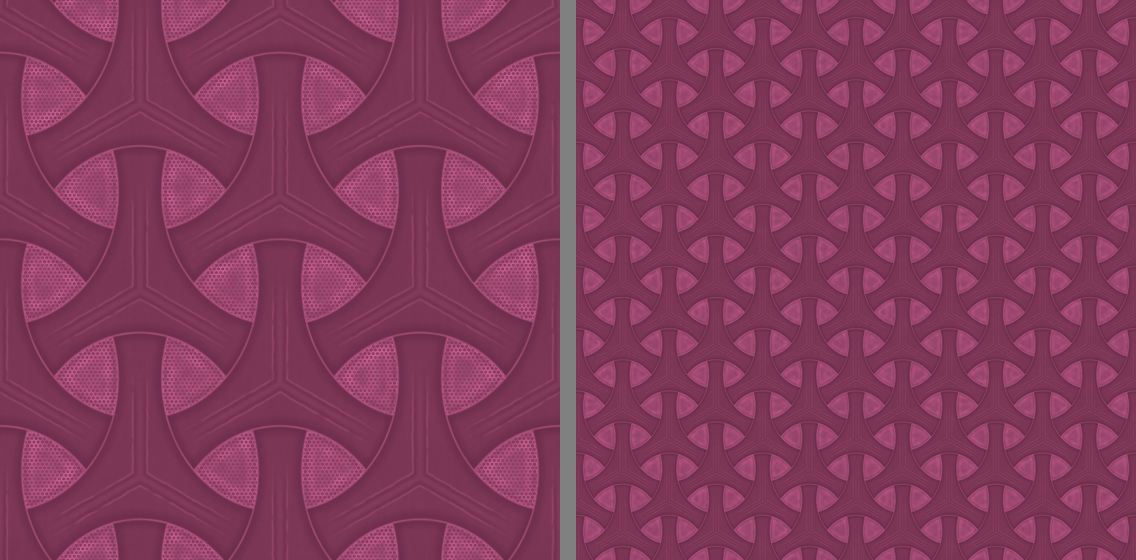
Left, the tile; right, the same tile 3 across and 3 down.
This pattern is drawn by a Shadertoy shader. Its source:

```glsl
// Interlaced three-armed stars over honeycomb mesh, 2 by 3 repeats per canvas.
// Each star is the area outside three circles; the nearest star lies on top.
// Rims, contact shadows, engraved seams and wrapping noise add the relief.
#define REPEATS vec2(2.0, 3.0)
#define REACH 0.977      // star centre to the centre of a cutting circle
#define RADIUS 0.711     // radius of the cutting circles
#define ARM_LIMIT 0.84   // farthest reach of an arm
#define RIM 0.010        // half width of the lit edge
#define SEAM_GAP 0.039   // half distance between twin seams
#define MESH vec2(132.0, 76.0)
#define BODY vec3(0.482, 0.211, 0.332)
#define SHADE vec3(0.405, 0.170, 0.275)
#define INSET vec3(0.620, 0.282, 0.443)
#define LIGHT vec3(0.735, 0.352, 0.535)

const float TAU = 6.2831853;
const float COLUMN = 0.8660254;

float hash(vec2 p) {
    vec3 q = fract(p.xyx * vec3(0.1031, 0.1030, 0.0973));
    q += dot(q, q.yzx + 33.33);
    return fract((q.x + q.y) * q.z);
}

// Value noise that wraps after a whole number of cells
float noise(vec2 uv, vec2 cells) {
    vec2 p = uv * cells, i = floor(p), f = fract(p);
    f = f * f * (3.0 - 2.0 * f);
    vec2 a = mod(i, cells), b = mod(i + 1.0, cells);
    return mix(mix(hash(a), hash(vec2(b.x, a.y)), f.x),
               mix(hash(vec2(a.x, b.y)), hash(b), f.x), f.y);
}

// Positive inside the star
float starDistance(vec2 v) {
    float below = length(v - vec2(0.0, -REACH));
    float beside = length(vec2(abs(v.x), v.y) - REACH * vec2(COLUMN, 0.5));
    return min(below, beside) - RADIUS;
}

// Offset from the star centre for a candidate of the staggered lattice
vec2 starOffset(vec2 p, int k) {
    float column = floor(p.x / COLUMN) + float(k / 3);
    float shift = 0.5 * mod(column, 2.0) - 0.016;
    float row = floor(p.y - shift + 0.5) + float(k % 3) - 1.0;
    return p - vec2(column * COLUMN, row + shift);
}

// Distance along and across the nearest arm axis
vec2 armCoords(vec2 v) {
    vec2 q = vec2(abs(v.x) * COLUMN, v.y + 0.04);
    vec2 slanted = vec2(dot(q, vec2(COLUMN, -0.5)), abs(dot(q, vec2(0.5, COLUMN))));
    return q.y > slanted.x ? q.yx : slanted;
}

vec3 meshColour(vec2 uv, float edge, float grain) {
    vec2 m = uv * MESH * TAU;
    float cell = cos(m.x + m.y) + cos(m.x - m.y) + cos(2.0 * m.y);
    float wire = 1.0 - smoothstep(-1.3, 1.2, cell);
    float wear = noise(uv, vec2(48.0));
    float centre = smoothstep(0.055, 0.085, edge);
    vec3 col = INSET * (0.91 + 0.10 * wear + 0.05 * grain);
    col += (wire - 0.4) * (0.17 - 0.07 * centre) * (0.5 + wear) * vec3(1.0, 0.55, 0.78);
    col *= 1.0 + 0.05 * exp(-pow((edge - 0.07) / 0.010, 2.0)) - 0.03 * centre;
    return mix(col, BODY, 0.40 * exp(-pow((edge - 0.022) / 0.010, 2.0)));
}

vec3 bodyColour(vec2 uv, vec2 v, float inside, float grain, float px) {
    float streak = noise(uv, vec2(160.0, 12.0));
    float patchy = noise(uv, vec2(10.0, 12.0));
    vec3 col = BODY * (0.965 + 0.03 * grain + 0.02 * streak + 0.03 * patchy);
    col = mix(col, SHADE, 0.60 * (1.0 - smoothstep(0.010, 0.075, inside)));

    // Twin seams, broken and fading toward the arm ends
    vec2 arm = armCoords(v);
    float wobble = 0.005 * (noise(uv, vec2(90.0)) - 0.5);
    float off = arm.y - SEAM_GAP + wobble;
    float fade = 1.0 - smoothstep(0.34, 0.62, arm.x);
    float broken = smoothstep(0.15, 0.6, noise(uv, vec2(70.0, 66.0)) + 0.25 * fade);
    float width = max(0.005, px);
    float line = exp(-off * off / (width * width)) * broken;
    float groove = exp(-pow((off + 0.014) / 0.009, 2.0));
    float ridge = exp(-pow(arm.y / 0.014, 2.0));
    col = mix(col, SHADE, 0.38 * groove * fade);
    col = mix(col, INSET, 0.20 * ridge * fade);
    return mix(col, INSET, 0.65 * line * fade);
}

void mainImage(out vec4 fragColor, in vec2 fragCoord) {
    vec2 uv = fragCoord / iResolution.xy;
    vec2 p = uv * REPEATS * vec2(2.0 * COLUMN, 1.0);
    float px = REPEATS.y / iResolution.y;
    float grain = noise(uv, vec2(256.0));

    // Topmost star covering this point
    float nearest = ARM_LIMIT, inside = -1.0;
    vec2 local = vec2(0.0);
    for (int k = 0; k < 6; k++) {
        vec2 v = starOffset(p, k);
        float d = starDistance(v);
        if (d > 0.0 && length(v) < nearest) {
            nearest = length(v);
            inside = d;
            local = v;
        }
    }

    // Closest edge of any star lying above it
    float edge = 1.0;
    for (int k = 0; k < 6; k++) {
        vec2 v = starOffset(p, k);
        float d = starDistance(v);
        if (d <= 0.0 && length(v) < nearest) edge = min(edge, -d);
    }

    bool open = inside < 0.0;
    vec3 col = open ? meshColour(uv, edge, grain) : bodyColour(uv, local, inside, grain, px);
    if (!open) col = mix(col, SHADE, 0.65 * (1.0 - smoothstep(0.008, 0.065, edge)));

    // Lit rim shared by both sides of an edge
    float rimDistance = open ? edge : min(inside, edge);
    float rim = 1.0 - smoothstep(0.0, max(RIM, 1.3 * px), rimDistance);
    float glow = 0.75 + 0.25 * noise(uv, vec2(40.0));
    fragColor = vec4(mix(col, mix(INSET, LIGHT, open ? 0.6 : 0.25), rim * glow), 1.0);
}
```
